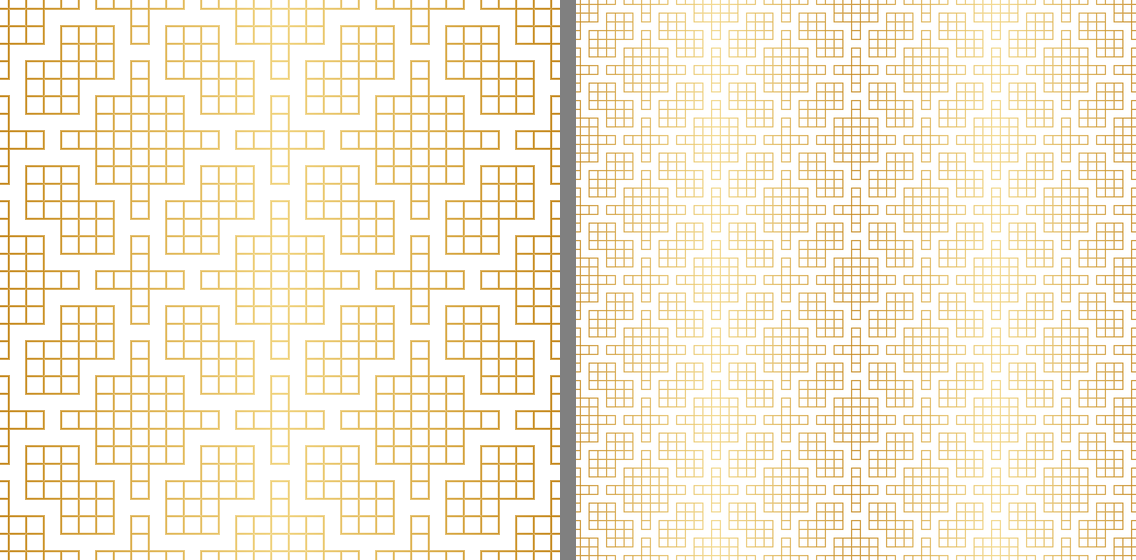
Left, the tile; right, the same tile 2 across and 2 down.
Give the GLSL for this pattern, as a Shadertoy shader.

```glsl
const float CELLS = 32.0;       // grid cells across the canvas
const float PERIOD = 16.0;      // cells per repeat, two repeats each way
const float LINE_WIDTH = 0.108; // in cells

const vec3 PAPER = vec3(1.0);
const vec3 GOLD_LIGHT = vec3(0.94, 0.82, 0.47);
const vec3 GOLD_MID = vec3(0.86, 0.68, 0.28);
const vec3 GOLD_DARK = vec3(0.76, 0.51, 0.07);

bool inSquare(vec2 cell, vec2 center, float reach) {
    vec2 d = abs(cell - center);
    return max(d.x, d.y) < reach + 0.5;
}

bool inCross(vec2 cell, vec2 center, float reach) {
    vec2 d = abs(cell - center);
    return min(d.x, d.y) < 0.5 && max(d.x, d.y) < reach + 0.5;
}

// Fold a cell index into one triangular wedge of the repeat
vec2 foldCell(vec2 cell, float period) {
    float halfPeriod = 0.5 * period;
    vec2 c = abs(mod(cell + halfPeriod, period) - halfPeriod);
    if (c.x + c.y > halfPeriod) c = halfPeriod - c;
    return c.x < c.y ? c.yx : c;
}

// Medallion with arms, stepped pair of squares, small cross
bool isFilled(vec2 cell, float period) {
    vec2 c = foldCell(cell, period);
    return inSquare(c, vec2(0.0), 2.0)
        || inCross(c, vec2(0.0), 4.0)
        || inSquare(c, vec2(5.0, 3.0), 1.0)
        || inCross(c, vec2(0.5 * period, 0.0), 2.0);
}

float cellOutline(vec2 p, vec2 cell) {
    vec2 d = abs(p - cell);
    return abs(max(d.x, d.y) - 0.5);
}

// x: distance to the nearest drawn line, y: filled cells around the nearest corner
vec2 latticeLines(vec2 p, vec2 corner, float period) {
    float dist = 1.0;
    float filledCount = 0.0;
    for (int i = 0; i < 4; i++) {
        vec2 cell = corner + vec2(float(i % 2), float(i / 2)) - 0.5;
        if (isFilled(cell, period)) {
            dist = min(dist, cellOutline(p, cell));
            filledCount += 1.0;
        }
    }
    return vec2(dist, filledCount);
}

float strokeCoverage(float dist, float width, float pixel) {
    return 1.0 - smoothstep(-0.65 * pixel, 0.65 * pixel, dist - 0.5 * width);
}

// Sheen mirrored about the vertical center line
vec3 goldSheen(float x) {
    float t = abs(2.0 * x - 1.0);
    vec3 inner = mix(GOLD_LIGHT, GOLD_MID, clamp(2.0 * t, 0.0, 1.0));
    return mix(inner, GOLD_DARK, clamp(2.0 * t - 1.0, 0.0, 1.0));
}

void mainImage(out vec4 fragColor, in vec2 fragCoord) {
    vec2 uv = fragCoord / iResolution.xy;
    vec2 p = (uv - 0.5) * CELLS;
    float pixel = CELLS / min(iResolution.x, iResolution.y);

    vec2 corner = floor(p) + 0.5;
    vec2 lines = latticeLines(p, corner, PERIOD);
    float ink = strokeCoverage(lines.x, LINE_WIDTH, pixel);

    // Slightly paler joints where inner lines meet
    vec2 toCorner = abs(p - corner);
    float joint = strokeCoverage(max(toCorner.x, toCorner.y), LINE_WIDTH, pixel);
    ink *= 1.0 - 0.2 * joint * step(3.5, lines.y);

    fragColor = vec4(mix(PAPER, goldSheen(uv.x), ink), 1.0);
}
```
